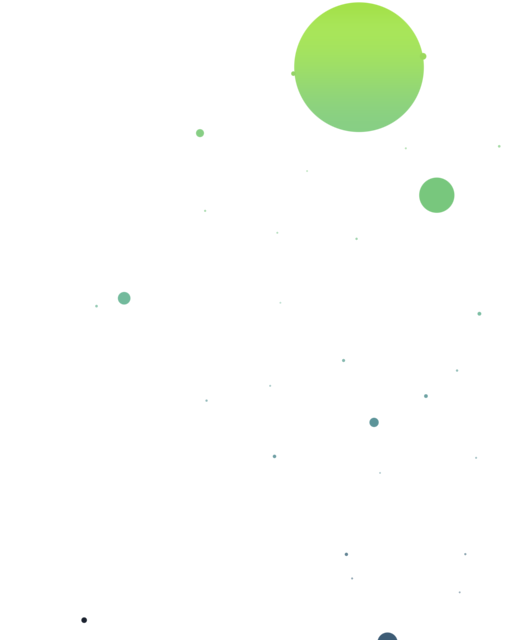
Give the GLSL for this background, as a WebGL 1 fragment shader.

```glsl
precision highp float;

uniform vec2 u_resolution;

const vec3 WHITE = vec3(1.0);
const vec3 LIME = vec3(0.64, 0.88, 0.28);
const vec3 SPRING = vec3(0.66, 0.90, 0.35);
const vec3 SAGE = vec3(0.53, 0.81, 0.52);
const vec3 GREEN = vec3(0.47, 0.78, 0.49);
const vec3 TEAL = vec3(0.45, 0.73, 0.61);
const vec3 SEA = vec3(0.36, 0.58, 0.60);
const vec3 NAVY = vec3(0.24, 0.36, 0.46);
const vec3 INK = vec3(0.10, 0.13, 0.18);

const float CELL = 0.115;

float hash(vec2 p, float seed) {
    return fract(sin(dot(p, vec2(127.1, 311.7)) + seed * 74.7) * 43758.55);
}

// Coverage of a disc with a smooth edge
float disc(vec2 p, vec2 center, float radius, float soft) {
    return 1.0 - smoothstep(radius - soft, radius + soft, length(p - center));
}

vec3 paintDisc(vec3 base, vec3 color, vec2 p, vec2 center, float radius, float soft) {
    return mix(base, color, disc(p, center, radius, soft));
}

// Navy at the foot, through teal, to green at the head
vec3 heightColor(float y) {
    vec3 color = mix(NAVY, SEA, smoothstep(0.0, 0.34, y));
    color = mix(color, TEAL, smoothstep(0.34, 0.54, y));
    color = mix(color, GREEN, smoothstep(0.54, 0.70, y));
    return mix(color, SAGE, smoothstep(0.70, 0.80, y));
}

// Gradient inside the large disc
vec3 sunColor(float y) {
    vec3 color = mix(SAGE, SPRING, smoothstep(0.79, 0.96, y));
    return mix(color, LIME, smoothstep(0.95, 1.0, y));
}

// One small dot at most in each cell, sparser toward the lower left
vec3 paintSpecks(vec3 base, vec2 p, float soft) {
    vec2 cell = floor(p / CELL);
    vec2 jitter = vec2(hash(cell, 1.0), hash(cell, 2.0));
    vec2 center = (cell + 0.15 + 0.7 * jitter) * CELL;
    float size = hash(cell, 3.0);
    float radius = mix(0.0013, 0.0031, size * size);
    float inBand = step(0.07, center.y) * step(center.y, 0.78);
    float corner = step(center.x, 0.40) * step(center.y, 0.36);
    float chance = 0.55 * inBand * (1.0 - corner);
    float present = step(hash(cell, 4.0), chance);
    float opacity = mix(0.45, 0.95, size) * present;
    return mix(base, heightColor(center.y), opacity * disc(p, center, radius, soft));
}

void main() {
    vec2 p = gl_FragCoord.xy / u_resolution.y;
    float soft = max(0.0014, 0.75 / u_resolution.y);
    vec3 ramp = heightColor(p.y);
    vec3 color = paintSpecks(WHITE, p, soft);

    // Large disc with two small bumps on its rim
    vec3 sun = sunColor(p.y);
    color = paintDisc(color, sun, p, vec2(0.561, 0.895), 0.1013, soft);
    color = paintDisc(color, sun * 0.96, p, vec2(0.661, 0.912), 0.0052, soft);
    color = paintDisc(color, sun * 0.96, p, vec2(0.4585, 0.885), 0.0035, soft);

    // Middle-sized discs
    color = paintDisc(color, GREEN, p, vec2(0.6825, 0.695), 0.0275, soft);
    color = paintDisc(color, ramp, p, vec2(0.6055, -0.004), 0.0157, soft);
    color = paintDisc(color, ramp, p, vec2(0.194, 0.534), 0.0098, soft);
    color = paintDisc(color, ramp, p, vec2(0.5845, 0.340), 0.0072, soft);
    color = paintDisc(color, ramp, p, vec2(0.3125, 0.792), 0.0062, soft);
    color = paintDisc(color, INK, p, vec2(0.1315, 0.031), 0.0043, soft);

    gl_FragColor = vec4(color, 1.0);
}
```
